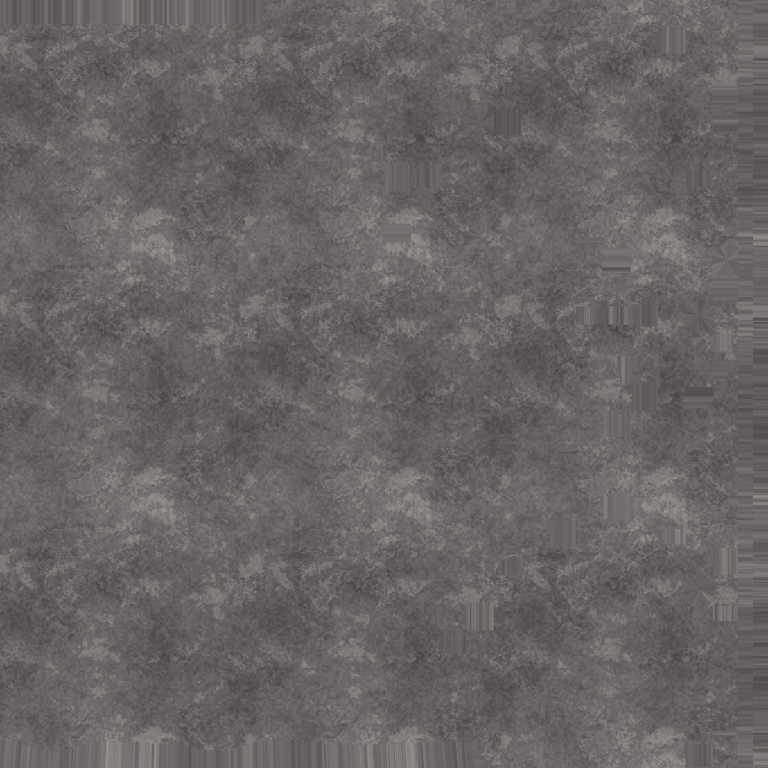
A three.js fragment shader for this texture:

```glsl
// Weathered grey plaster: a repeating mottled tile with flaky patches and smeared blocks.
varying vec2 vUv;

float hash(vec2 p) {
  vec3 q = fract(p.xyx * 0.1031);
  q += dot(q, q.yzx + 33.33);
  return fract((q.x + q.y) * q.z);
}

// Value noise that repeats over every unit square
float noise(vec2 p, vec2 cells) {
  vec2 g = p * cells;
  vec2 f = fract(g);
  vec2 a = mod(floor(g), cells);
  vec2 b = mod(a + 1.0, cells);
  vec2 seed = cells.yx * 7.0;
  f = f * f * (3.0 - 2.0 * f);
  return mix(mix(hash(a + seed), hash(vec2(b.x, a.y) + seed), f.x),
             mix(hash(vec2(a.x, b.y) + seed), hash(b + seed), f.x), f.y);
}

// Octaves start wide and become round as they get finer
float fbm(vec2 p, vec2 cells, float gain) {
  float sum = 0.0, total = 0.0, amp = 1.0;
  for (int i = 0; i < 6; i++) {
    sum += amp * noise(p, cells);
    total += amp;
    amp *= gain;
    cells = floor(cells * vec2(2.2, 1.9));
    p += vec2(0.137, 0.271);
  }
  return sum / total;
}

// Brightness of the plaster
float plaster(vec2 uv) {
  vec2 p = uv * vec2(3.0, 2.96);
  p += 0.04 * (vec2(noise(p, vec2(7.0, 9.0)), noise(p + 0.37, vec2(9.0, 7.0))) - 0.5);
  float clouds = fbm(p, vec2(3.0, 4.0), 0.6);
  float flakes = fbm(p + 0.21, vec2(5.0, 9.0), 0.8);
  float cracks = fbm(p + 0.63, vec2(4.0, 8.0), 0.72);
  float band = noise(p + 0.11, vec2(3.0, 5.0)) - 0.5;
  float grain = noise(uv, vec2(340.0)) - 0.5;

  float tone = 0.419 + 0.16 * (clouds - 0.5) + 0.13 * (flakes - 0.5) + 0.015 * band;
  float cover = flakes + 0.22 * band;
  tone += 0.062 * smoothstep(0.575, 0.615, cover);
  tone -= 0.022 * (1.0 - smoothstep(0.37, 0.43, cover));

  // Broken pale rims, each with a dark lower side
  float region = smoothstep(0.45, 0.6, noise(p + 0.45, vec2(4.0, 6.0)));
  float rim = 1.0 - smoothstep(0.012, 0.03, abs(cracks - 0.54));
  float shade = 1.0 - smoothstep(0.01, 0.035, abs(cracks - 0.48));
  tone += region * (0.045 * rim - 0.032 * shade);
  return tone + 0.075 * grain;
}

// Soft-edged box mask around a centre
float box(vec2 p, vec2 halfSize) {
  vec2 d = abs(p) - halfSize;
  return 1.0 - smoothstep(-0.001, 0.001, max(d.x, d.y));
}

void main() {
  vec2 held = vUv;
  float smear = 0.0;

  // Scattered blocks, stretched sideways, upwards or out from their centre
  vec2 grid = vUv * 28.0;
  vec2 cell = floor(grid);
  vec2 local = fract(grid) - 0.5;
  float kind = hash(cell + 71.0);
  float cluster = noise(vUv, vec2(9.0, 8.0));
  float odds = 0.25 * smoothstep(0.3, 0.72, vUv.x) * smoothstep(0.4, 0.75, cluster);
  if (hash(cell + 19.0) < odds) {
    smear = box(local / 28.0, vec2(0.5, 0.3 + 0.2 * hash(cell + 5.0)) / 28.0);
    vec2 stretched = vec2(local.x, 0.5);
    if (kind > 0.4) stretched = vec2(-0.5, local.y);
    if (kind > 0.75) stretched = 0.5 * local / max(max(abs(local.x), abs(local.y)), 0.01);
    held = (cell + 0.5 + stretched) / 28.0;
  }

  // Streaked borders: right side, top, and wavy lower left
  float right = smoothstep(0.961, 0.963, vUv.x);
  float top = smoothstep(0.969, 0.971, vUv.y) * (1.0 - smoothstep(0.34, 0.342, vUv.x));
  float wave = 0.018 + 0.022 * noise(vUv.xx, vec2(14.0, 3.0));
  float bottom = (1.0 - smoothstep(wave - 0.001, wave + 0.001, vUv.y))
               * (1.0 - smoothstep(0.6, 0.64, vUv.x));
  if (right > 0.0) held = vec2(0.962 + 0.02 * step(0.98, vUv.x), vUv.y);
  if (top > 0.0) held = vec2(vUv.x, 0.97);
  if (bottom > 0.0) held = vec2(vUv.x + 0.3 * (vUv.y - wave) * (vUv.x - 0.3), wave);
  smear = max(max(smear, right), max(top, bottom));

  float tone = mix(plaster(vUv), plaster(held), smear);
  gl_FragColor = vec4(tone * vec3(1.0, 0.953, 0.951), 1.0);
}
```
